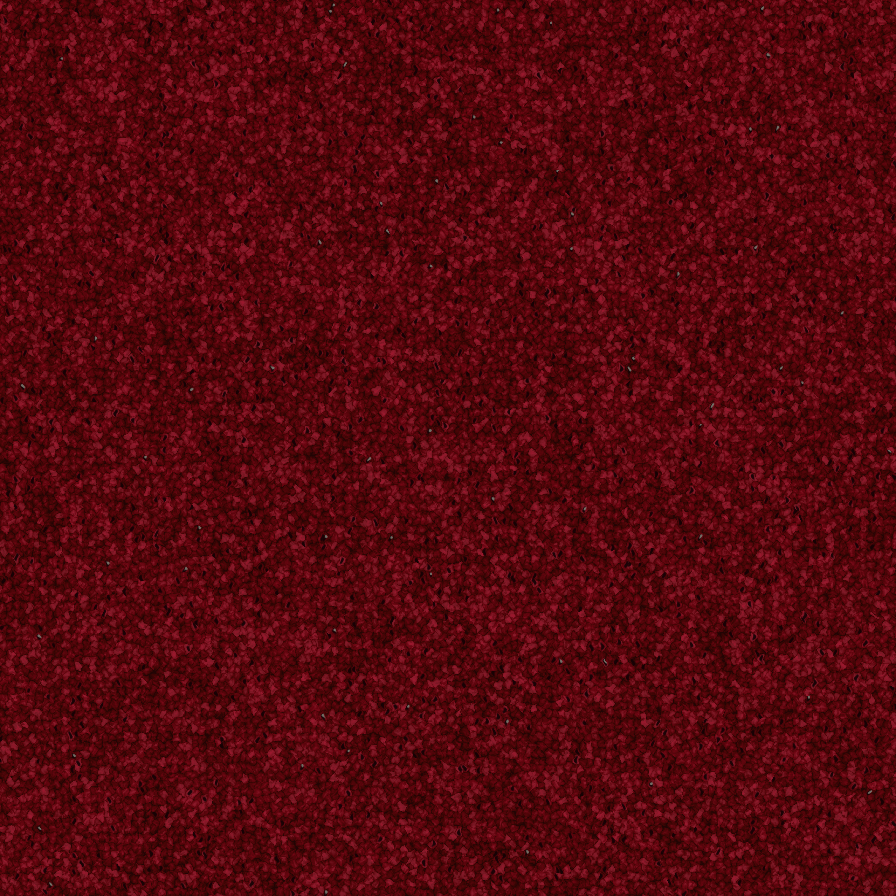
A Shadertoy shader for this texture:

```glsl
vec3 hash3(vec2 p) {
    vec3 q = fract(p.xyx * vec3(0.1031, 0.1030, 0.0973));
    q += dot(q, q.yxz + 33.33);
    return fract((q.xxy + q.yzz) * q.zyx);
}

// Nearest cell: xy = offset from its centre, z = distance, w = gap to the next cell
vec4 cellular(vec2 p, out vec2 cell) {
    vec4 nearest = vec4(0.0, 0.0, 9.0, 0.0);
    float second = 9.0;
    for (int y = -1; y <= 1; y++)
    for (int x = -1; x <= 1; x++) {
        vec2 id = floor(p) + vec2(x, y);
        vec2 offset = p - id - 0.5 - 0.85 * (hash3(id).xy - 0.5);
        float d = length(offset);
        if (d < nearest.z) {
            second = nearest.z;
            nearest.xyz = vec3(offset, d);
            cell = id;
        } else second = min(second, d);
    }
    nearest.w = second - nearest.z;
    return nearest;
}

// Broad, soft shading of the pile
float pileShade(vec2 p) {
    p += 0.04 * sin(p.yx * vec2(17.0, 13.0) + vec2(1.0, 4.0));
    return sin(p.x * 19.0 + p.y * 11.0) * 0.4
         + sin(p.x * 14.0 - p.y * 31.0 + 2.0) * 0.35
         + sin(p.x * 47.0 + p.y * 39.0 + 5.0) * 0.25;
}

void mainImage(out vec4 fragColor, in vec2 fragCoord) {
    vec2 uv = fragCoord / iResolution.y;
    vec2 tuftId, clumpId, fibreId;

    // Cut yarn ends, slightly taller than wide, with ragged outlines
    vec2 p = uv * vec2(130.0, 116.0);
    p += 0.12 * sin(p.yx * vec2(5.3, 4.7) + 3.0 * sin(p * 0.7));
    vec4 tuft = cellular(p, tuftId);
    vec3 rnd = hash3(tuftId + 71.0);
    vec4 clump = cellular(uv * 42.0 + 9.0, clumpId);
    cellular(uv * 330.0 + 40.0, fibreId);
    float fibre = hash3(fibreId + 19.0).x - 0.5;

    // Twisted strands within each tuft
    float angle = 6.2832 * rnd.y;
    float strand = sin(dot(tuft.xy, vec2(cos(angle), sin(angle))) * 13.0 + rnd.z * 6.0);

    float red = 0.345 + 0.20 * (rnd.x * rnd.x - 0.33);
    red -= 0.20 * (tuft.z - 0.40);
    red -= 0.07 * (1.0 - smoothstep(0.0, 0.22, tuft.w));
    red += 0.025 * strand + 0.13 * fibre + 0.018 * pileShade(uv);
    red += 0.04 * (hash3(clumpId + 5.0).x - 0.5) * smoothstep(0.0, 0.3, clump.w) + 0.012;
    red = clamp(red, 0.13, 0.60);

    // Deep crimson shadows to rosy fibre tips
    float rosy = smoothstep(0.37, 0.51, red + 0.07 * (rnd.z - 0.5));
    vec3 color = vec3(red, 0.02 + 0.075 * rosy, max(0.016, 0.28 * red - 0.052) + 0.06 * rosy);

    // Dark pits between tufts
    float pitShape = length(tuft.xy * vec2(1.5, 0.9));
    float pit = step(rnd.y, 0.065) * (1.0 - smoothstep(0.2, 0.5, pitShape));
    color = mix(color, vec3(0.06, 0.005, 0.012), 0.9 * pit);

    // Rare pale glints of backing inside the pits
    float glint = step(rnd.y, 0.005) * (1.0 - smoothstep(0.1, 0.3, length(tuft.xy - 0.12)));
    color = mix(color, vec3(0.50, 0.50, 0.46), 0.85 * glint);

    fragColor = vec4(color, 1.0);
}
```
